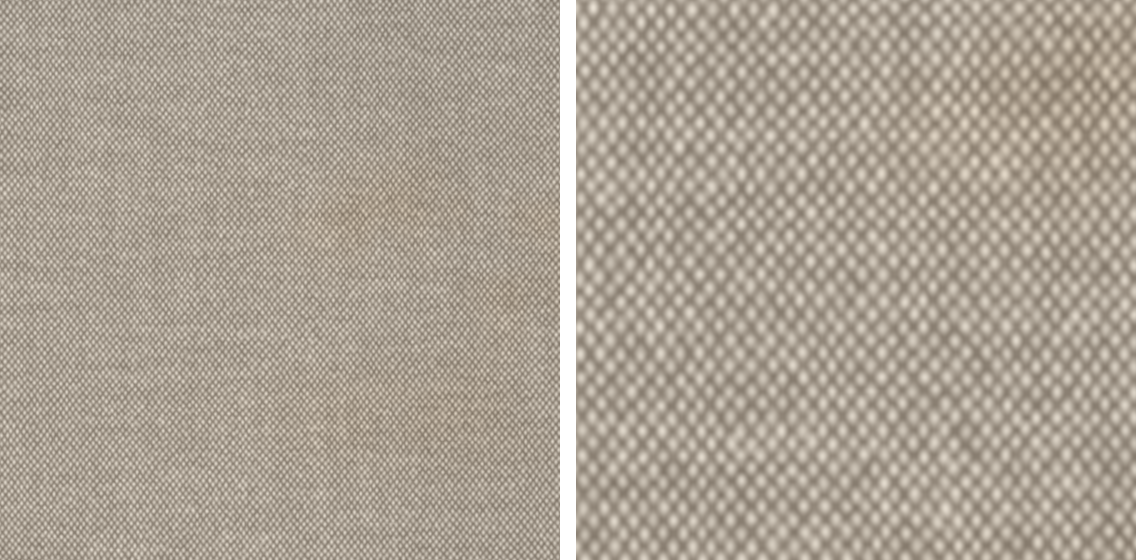
Left, the full canvas; right, a detail of the centre.
Reproduce this texture procedurally as a Shadertoy shader.

```glsl
const vec2 THREADS = vec2(84.0, 132.0); // knots per row, rows
const vec3 GAP_COLOR = vec3(0.543, 0.502, 0.451);
const vec3 YARN_COLOR = vec3(0.838, 0.806, 0.756);
const vec3 STAIN_TINT = vec3(1.0, 0.975, 0.94);

float hash(vec2 p) {
    return fract(sin(dot(p, vec2(127.1, 311.7))) * 43758.5);
}

float valueNoise(vec2 p) {
    vec2 cell = floor(p);
    vec2 f = fract(p);
    f = f * f * (3.0 - 2.0 * f);
    float low = mix(hash(cell), hash(cell + vec2(1.0, 0.0)), f.x);
    float high = mix(hash(cell + vec2(0.0, 1.0)), hash(cell + vec2(1.0, 1.0)), f.x);
    return mix(low, high, f.y);
}

float fbm(vec2 p) {
    float sum = 0.0;
    float amplitude = 0.5;
    for (int i = 0; i < 4; i++) {
        sum += amplitude * valueNoise(p);
        p = p * 2.03 + 17.3;
        amplitude *= 0.5;
    }
    return sum;
}

// Signed noise in -0.5..0.5
float wobble(vec2 p) {
    return valueNoise(p) - 0.5;
}

// Slow drift of the threads, in thread units
vec2 threadDrift(vec2 uv) {
    float across = wobble(uv * vec2(5.0, 4.0)) + 0.35 * wobble(uv * vec2(38.0, 18.0));
    float along = wobble(uv * vec2(4.0, 6.0) + 31.0) + 0.35 * wobble(uv * vec2(18.0, 40.0) + 9.0);
    return vec2(across, along) * vec2(0.7, 1.0);
}

// Soft oval knot, 1 at its centre, fading to 0 at its radius
float knot(vec2 p, vec2 radius) {
    return 1.0 - smoothstep(0.0, 1.0, length(p / radius));
}

// Staggered rows of knots that touch at their corners
float weave(vec2 threads) {
    float height = 0.0;
    float nearestRow = floor(threads.y);
    for (int i = -1; i <= 1; i++) {
        float row = nearestRow + float(i);
        float x = threads.x + 0.5 * mod(row, 2.0);
        vec2 id = vec2(floor(x), row);
        vec2 p = vec2(fract(x) - 0.5, threads.y - row - 0.5);
        p += (vec2(hash(id + 3.7), hash(id + 8.1)) - 0.5) * vec2(0.07, 0.2);
        vec2 radius = vec2(0.47, 1.0) * mix(0.92, 1.06, hash(id + 5.3));
        float brightness = mix(0.82, 1.06, hash(id));
        height += brightness * knot(p, radius);
    }
    return height;
}

// Uneven yarn thickness along rows and columns
float slubs(vec2 uv, vec2 threads) {
    float weft = wobble(vec2(uv.x * 9.0, threads.y * 0.7));
    float warp = wobble(vec2(threads.x * 0.9, uv.y * 8.0) + 50.0);
    float thick = smoothstep(0.84, 1.0, valueNoise(vec2(uv.x * 10.0, threads.y * 0.8) + 80.0));
    return 0.03 * weft + 0.026 * warp + 0.025 * thick;
}

// Warm discoloured area with a ragged outline
float stain(vec2 uv, vec2 center, vec2 size) {
    vec2 p = (uv - center) / size;
    return exp(-dot(p, p)) * smoothstep(0.2, 0.65, fbm(uv * 7.0));
}

void mainImage(out vec4 fragColor, in vec2 fragCoord) {
    vec2 uv = fragCoord / iResolution.xy;
    vec2 threads = uv * THREADS + threadDrift(uv);

    // Woven surface
    vec3 color = mix(GAP_COLOR, YARN_COLOR, weave(threads));

    // Yarn unevenness, fibre grain and broad shading
    color += slubs(uv, threads);
    color += 0.05 * wobble(uv * vec2(250.0, 280.0));
    color *= 1.0 + 0.025 * (fbm(uv * 4.0) - 0.47);
    color *= mix(1.01, 0.985, smoothstep(0.4, 1.0, uv.x));

    // Cooler top, warm wear on the right
    color *= mix(vec3(1.0), vec3(0.985, 0.99, 0.995), smoothstep(0.65, 1.0, uv.y));
    float wear = stain(uv, vec2(0.7, 0.62), vec2(0.2, 0.09))
               + stain(uv, vec2(0.96, 0.54), vec2(0.16, 0.16))
               + 0.7 * stain(uv, vec2(0.74, 0.26), vec2(0.28, 0.1));
    color *= mix(vec3(1.0), STAIN_TINT, min(wear, 1.0));

    fragColor = vec4(clamp(color, 0.0, 1.0), 1.0);
}
```
